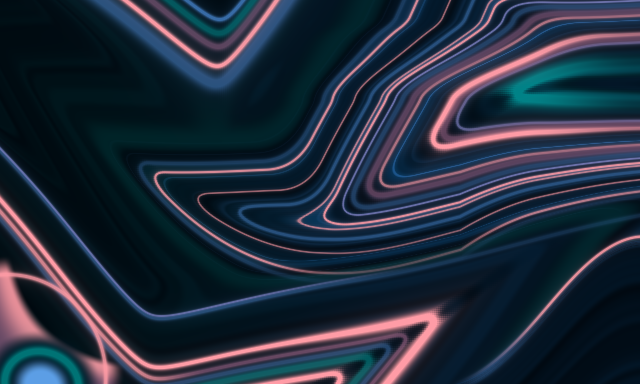
Reproduce this background procedurally as a Shadertoy shader.

```glsl
// Dark marbled silk: folded navy and teal strands with glowing pink and blue ribbons.

const vec3 PINK = vec3(1.0, 0.61, 0.65);
const vec3 MAUVE = vec3(0.46, 0.31, 0.43);
const vec3 BLUE = vec3(0.21, 0.40, 0.62);
const vec3 LILAC = vec3(0.52, 0.53, 0.80);
const vec3 TEAL = vec3(0.0, 0.45, 0.46);

float hash(float n) {
    n = fract(n * 0.1031);
    n *= n + 33.33;
    return fract(n * (n + n));
}

float noise(float x) {
    float f = fract(x);
    return mix(hash(floor(x)), hash(floor(x) + 1.0), f * f * (3.0 - 2.0 * f));
}

float smoothMax(float a, float b, float k) {
    float h = max(k - abs(a - b), 0.0) / k;
    return max(a, b) + h * h * k * 0.25;
}

float smoothMin(float a, float b, float k) {
    return -smoothMax(-a, -b, k);
}

// Soft line along one level of a field, with a faint halo
float ribbon(float field, float level, float width) {
    float slope = length(vec2(dFdx(field), dFdy(field))) * iResolution.y;
    float d = abs(field - level) / max(slope, 0.25) / width;
    return min(exp(-d * d) + 0.22 * exp(-d * 0.45), 1.0);
}

// Nested tongues that open to the right
float swooshField(vec2 p) {
    float edge = 1.1 + 0.5 * (p.y - 0.6) + 0.25 * smoothstep(0.74, 0.95, p.y);
    float upper = (edge - p.x) * mix(1.0, 0.65, smoothstep(0.72, 0.92, p.y));
    upper = smoothMax(upper, (p.y - 0.91) * 1.6, 0.06);
    upper = smoothMin(upper, p.y - 0.255, 0.08);
    float bend = max(0.83 - p.x, 0.0);
    float lower = 0.56 + 0.1 * smoothstep(0.85, 1.4, p.x) + 1.3 * bend * bend - p.y;
    lower *= 1.1 + 1.6 * max(p.x - 1.2, 0.0);
    return smoothMax(upper, lower, 0.07);
}

// Height above a rounded, tilted valley
float valleyField(vec2 p, vec2 tip, float steep, float tilt, float radius) {
    vec2 d = p - tip;
    return d.y - steep * (length(vec2(d.x, radius)) - radius) - tilt * d.x;
}

// Fine dark strands running along a field
vec3 strands(float h, float drift, float glow) {
    float coarse = noise(h * 17.0 + 4.0);
    float fine = noise(h * 52.0 + 9.0);
    float hair = noise(h * 135.0 + 31.0);
    float light = coarse * (0.35 + 0.65 * fine) + 0.22 * (hair - 0.4) * glow;
    light = clamp(light * (0.65 + 0.6 * glow), 0.0, 1.0);
    vec3 tint = mix(vec3(0.0, 0.16, 0.18), vec3(0.03, 0.20, 0.34), drift);
    vec3 col = mix(vec3(0.0, 0.025, 0.05), tint, light);
    col += vec3(0.0, 0.11, 0.10) * smoothstep(0.6, 0.95, noise(h * 13.0 + 20.0));
    return col + vec3(0.10, 0.17, 0.27) * glow * smoothstep(0.78, 1.0, hair) * fine;
}

void mainImage(out vec4 fragColor, in vec2 fragCoord) {
    vec2 p = fragCoord / iResolution.y;
    p.x *= 1.662 * iResolution.y / iResolution.x;
    p += 0.006 * vec2(sin(p.y * 9.0 + p.x * 3.0), sin(p.x * 8.0 - p.y * 4.0));

    float swoosh = swooshField(p);
    float top = valleyField(p, vec2(0.575, 0.835), 1.1, 0.35, 0.03);
    float low = valleyField(p, vec2(0.39, 0.05), 0.68, -0.46, 0.04);
    float fold = smoothMax(low, (p.x - 1.0 - 0.75 * p.y) * 0.8, 0.04);
    float crest = p.y - 0.38 * smoothstep(1.15, 1.68, p.x);

    // Join the fields into one flow for the strands
    float inTop = smoothstep(-0.2, -0.05, top);
    float inLow = 1.0 - smoothstep(0.08, 0.24, low);
    float underCrest = 1.0 - smoothstep(-0.03, 0.0, crest);
    float flow = mix(swoosh, 0.6 - fold, inLow);
    flow = mix(flow, 0.5 + top, inTop);
    flow = mix(flow, 0.9 + crest, underCrest);
    float open = (1.0 - inTop) * (1.0 - inLow);
    float glow = open * smoothstep(-0.03, 0.05, swoosh) * (1.0 - smoothstep(0.27, 0.42, swoosh));
    vec3 col = strands(flow, smoothstep(0.3, 1.2, p.x + 0.3 * noise(flow * 8.0)), glow);

    // Swoosh: teal core, then ribbons from the inside out
    float nearTip = 1.0 - smoothstep(1.35, 1.68, p.x);
    col = mix(col, TEAL * 1.3, open * ribbon(swoosh, -0.125, 0.022) * (0.25 + 0.6 * nearTip));
    col = mix(col, LILAC, open * 0.65 * ribbon(swoosh, -0.035, 0.004));
    col = mix(col, MAUVE, open * 0.75 * ribbon(swoosh, -0.015, 0.012));
    col = mix(col, PINK, open * ribbon(swoosh, 0.0, 0.005 + 0.004 * nearTip) * (0.55 + 0.45 * nearTip));
    col = mix(col, PINK, open * 0.7 * ribbon(swoosh, 0.08, 0.004));
    col = mix(col, MAUVE, open * 0.75 * ribbon(swoosh, 0.098, 0.010));
    col = mix(col, BLUE, open * 0.55 * ribbon(swoosh, 0.125, 0.008));
    col = mix(col, LILAC, open * 0.75 * ribbon(swoosh, 0.143, 0.0025));
    col = mix(col, PINK, open * 0.9 * ribbon(swoosh, 0.166, 0.0032));
    col = mix(col, PINK, open * 0.7 * ribbon(swoosh, 0.179, 0.0025));
    col = mix(col, BLUE, open * 0.7 * ribbon(swoosh, 0.207, 0.005));
    col = mix(col, PINK, open * 0.6 * ribbon(swoosh, 0.246, 0.0022));
    col = mix(col, PINK, open * 0.85 * ribbon(swoosh, 0.302, 0.0034));
    col = mix(col, BLUE, open * 0.45 * ribbon(swoosh, 0.325, 0.006));

    // Valley at the top
    col = mix(col, BLUE, 0.75 * ribbon(top, -0.045, 0.020));
    col = mix(col, PINK, ribbon(top, 0.0, 0.007));
    col = mix(col, MAUVE, 0.8 * ribbon(top, 0.05, 0.010));
    col = mix(col, TEAL, 0.7 * ribbon(top, 0.085, 0.010));
    col = mix(col, BLUE * 1.2, 0.85 * ribbon(top, 0.12, 0.006));

    // Lower fold
    float inner = smoothstep(0.35, 0.55, p.x);
    float swell = smoothstep(0.6, 1.15, p.x);
    col = mix(col, BLUE, 0.65 * ribbon(low, 0.13, 0.006) * (1.0 - 0.5 * swell));
    col = mix(col, LILAC, 0.7 * ribbon(low, 0.137, 0.0028) * (1.0 - swell));
    col = mix(col, TEAL, inner * 0.75 * ribbon(fold, -0.068, 0.011));
    col = mix(col, BLUE, 0.6 * ribbon(fold, -0.048, 0.007));
    col = mix(col, mix(PINK, MAUVE, inner), 0.8 * ribbon(fold, -0.03, 0.006));
    col = mix(col, PINK, inner * ribbon(fold, -0.098, 0.009));
    col = mix(col, PINK, ribbon(fold, 0.0, 0.007 + 0.009 * swell));

    // Crest at the lower right
    float rise = smoothstep(1.16, 1.45, p.x);
    col = mix(col, BLUE, 0.7 * ribbon(crest, -0.012, 0.012) * smoothstep(1.15, 1.28, p.x) * (1.0 - 0.7 * rise));
    col = mix(col, mix(LILAC, PINK, rise), 0.9 * rise * ribbon(crest, 0.0, 0.004));

    // Pink lobe and blue eye in the lower left corner
    float lobe = (p.x + 0.07) * (p.y + 0.03);
    float eye = length((p - vec2(0.11, 0.0)) * vec2(0.9, 1.0));
    float ring = length(p - vec2(0.03, 0.03));
    float lobeMask = (1.0 - smoothstep(0.028, 0.036, lobe)) * (1.0 - smoothstep(0.25, 0.30, ring));
    col = mix(col, mix(MAUVE, PINK, smoothstep(0.010, 0.028, lobe)), lobeMask * 0.9);
    col = mix(col, vec3(0.01, 0.07, 0.13), 1.0 - smoothstep(0.10, 0.145, eye));
    col = mix(col, TEAL, ribbon(eye, 0.088, 0.013));
    col = mix(col, vec3(0.36, 0.62, 0.90), 1.0 - smoothstep(0.035, 0.075, eye));
    col = mix(col, PINK, 0.85 * ribbon(ring, 0.25, 0.006) * (1.0 - smoothstep(-0.04, 0.0, fold)));

    fragColor = vec4(clamp(col, 0.0, 1.0), 1.0);
}
```
